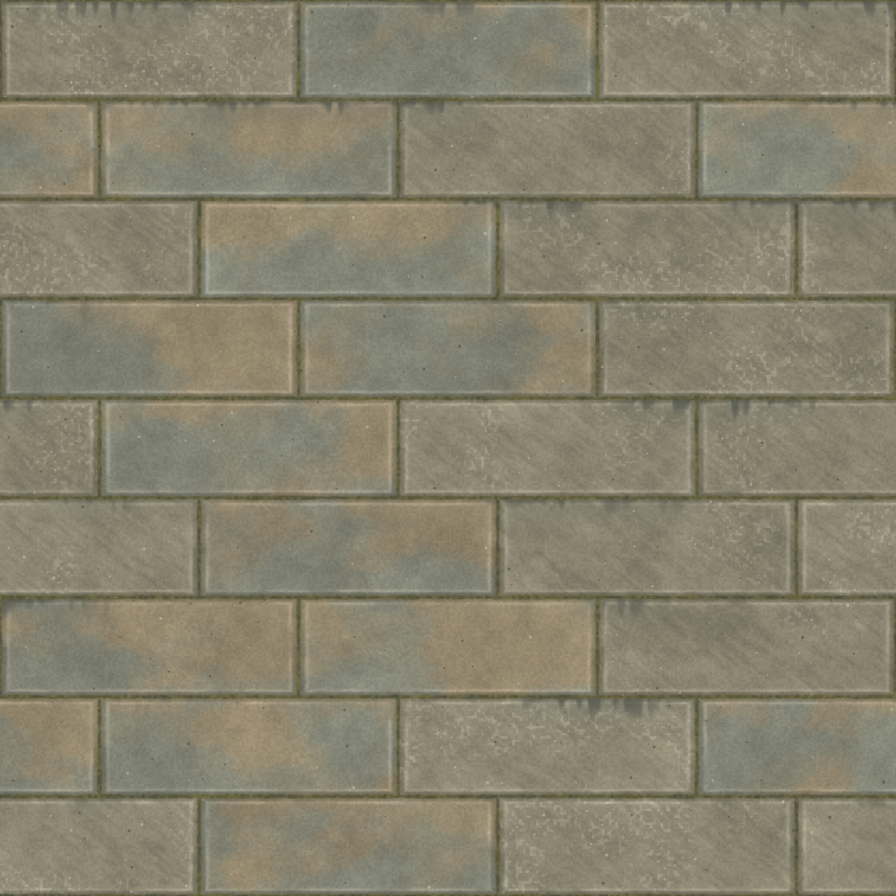
Reproduce this texture procedurally as a Shadertoy shader.

```glsl
float hash(vec2 p) {
    vec3 q = fract(p.xyx * vec3(0.1031, 0.1030, 0.0973));
    q += dot(q, q.yzx + 33.33);
    return fract((q.x + q.y) * q.z);
}

float noise(vec2 p) {
    vec2 i = floor(p), f = fract(p);
    f = f * f * (3.0 - 2.0 * f);
    return mix(mix(hash(i), hash(i + vec2(1, 0)), f.x),
               mix(hash(i + vec2(0, 1)), hash(i + vec2(1, 1)), f.x), f.y);
}

float fbm(vec2 p) {
    float sum = 0.0, amp = 0.533;
    for (int i = 0; i < 4; i++) {
        sum += amp * noise(p);
        p = mat2(1.6, 1.2, -1.2, 1.6) * p + 7.3;
        amp *= 0.5;
    }
    return sum;
}

// Sparse round dots, at most one in each square of a grid
float specks(vec2 uv, float density, float amount, float seed) {
    vec2 p = uv * density, id = floor(p) + seed;
    vec2 center = 0.2 + 0.6 * vec2(hash(id + 3.7), hash(id + 9.1));
    float radius = mix(0.0005, 0.0018, pow(hash(id + 5.3), 3.0));
    float dist = length(fract(p) - center) / density;
    float aa = 0.7 / iResolution.y;
    return step(hash(id), amount) * (1.0 - smoothstep(radius - aa, radius + aa, dist));
}

void mainImage(out vec4 fragColor, in vec2 fragCoord) {
    vec2 uv = fragCoord / iResolution.xy;
    float aa = 0.5 / iResolution.y;

    // Three blocks across, nine courses down, each shifted by a third
    float depth = (1.0 - uv.y) * 9.0;
    float row = floor(depth);
    vec2 grid = vec2(uv.x * 3.0 - row / 3.0, depth);
    vec2 cell = fract(grid);
    vec2 id = vec2(mod(floor(grid.x), 3.0), row);
    vec2 edge = (0.5 - abs(cell - 0.5)) / vec2(3.0, 9.0);
    float wobble = (fbm(uv * 70.0) - 0.5) * 0.002;
    float joint = min(edge.x, edge.y) + wobble;
    float bevel = min(edge.x * 0.75, edge.y) + wobble * 0.6;

    // Two kinds of stone: hatched grey and stained tan
    vec2 p = uv + id * vec2(3.17, 1.73);
    float cloud = fbm(p * vec2(9.0, 14.0));
    float fine = fbm(p * 55.0);
    float tan_ = step(0.45, hash(id + 2.0));
    float hatch = noise(vec2(dot(p, vec2(0.8, -0.6)) * 45.0, dot(p, vec2(0.6, 0.8)) * 230.0));
    vec3 grey = vec3(0.535, 0.513, 0.435) * (1.0 + 0.09 * (hatch - 0.5));
    float corner = 0.28 * (cell.y - cell.x * 0.6 - 0.15);
    float warmth = smoothstep(0.3, 0.62, cloud - corner);
    vec3 stained = mix(vec3(0.505, 0.512, 0.455), vec3(0.575, 0.525, 0.423), warmth);
    vec3 color = mix(grey, stained, tan_);
    color *= 0.98 + 0.05 * hash(id + 6.0);
    color *= 1.0 + 0.16 * (fbm(p * vec2(14.0, 19.0) + 4.0) - 0.5) + 0.14 * (fine - 0.5);
    color *= 1.0 + 0.10 * (noise(uv * 420.0) - 0.5);

    // Pale specks, rough worn patches and dark pits
    float worn = smoothstep(0.5, 0.7, fbm(p * 13.0 + 2.0)) * (1.0 - 0.7 * tan_);
    color += 0.07 * worn * smoothstep(0.6, 0.85, noise(uv * 260.0));
    color = mix(color, vec3(0.72, 0.70, 0.63), 0.75 * specks(uv, 60.0, 0.16 - 0.09 * tan_, 0.0));
    color = mix(color, vec3(0.34, 0.33, 0.27), 0.7 * specks(uv, 50.0, 0.12, 80.0));

    // Shaded bevel with a pale rubbed inner rim
    float slope = 1.0 - smoothstep(0.004, 0.0075, bevel);
    color *= 1.0 - slope * (0.05 + 0.06 * step(0.5, cell.y));
    float rim = exp(-pow((bevel - 0.0068) / 0.0019, 2.0));
    color += vec3(0.085, 0.08, 0.075) * rim * smoothstep(0.15, 0.65, fbm(uv * 28.0));
    color += 0.02 * exp(-max(bevel - 0.0068, 0.0) / 0.006) * (1.0 - slope);

    // Dark water streaks hanging below the courses, fading down the wall
    float drop = cell.y / 9.0;
    float wet = smoothstep(0.5, 0.78, noise(vec2(uv.x * 6.0 + row * 5.3, row * 2.7 + 0.5))
                           + 0.12 - 0.025 * row);
    float column = noise(vec2(uv.x * 150.0, row * 7.0));
    float reach = 0.006 + 0.03 * column * noise(vec2(uv.x * 45.0, row * 3.0 + 20.0));
    float streak = wet * smoothstep(0.15, 0.8, column) * (1.0 - smoothstep(0.2 * reach, reach, drop));
    color = mix(color, vec3(0.27, 0.28, 0.26), 0.75 * streak);
    color = mix(color, vec3(0.44, 0.45, 0.41), 0.35 * wet * (1.0 - smoothstep(0.0, 0.04, drop)));

    // Mossy joints with a soft dirty border
    vec3 moss = mix(vec3(0.33, 0.33, 0.26), vec3(0.42, 0.40, 0.24), fbm(uv * 45.0));
    moss *= 0.85 + 0.3 * noise(uv * 300.0);
    float dirt = (1.0 - smoothstep(0.001, 0.006, joint)) * fbm(uv * 33.0 + 8.0);
    color = mix(color, moss, 0.6 * dirt);
    color = mix(color, moss, 1.0 - smoothstep(0.0012 - aa, 0.0026 + aa, joint));

    fragColor = vec4(clamp(color, 0.0, 1.0), 1.0);
}
```
